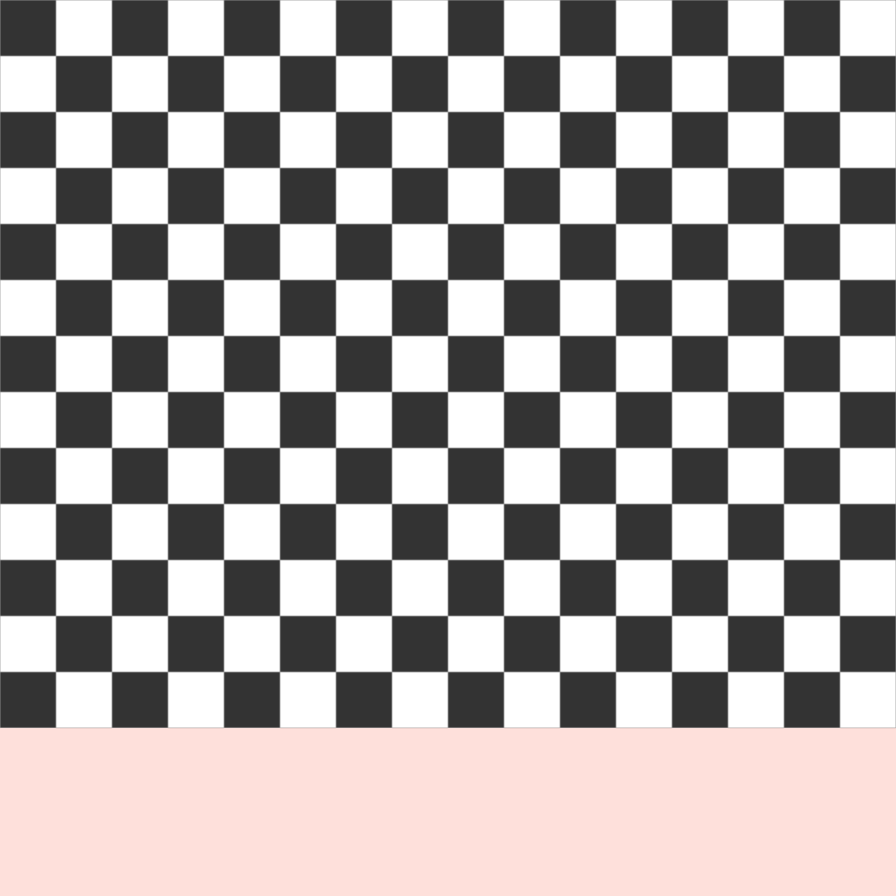
This pattern is drawn by a three.js fragment shader. Its source:

```glsl
varying vec2 vUv;

// Signed triangle wave: positive in even cells, negative in odd, zero on edges
vec2 cellWave(vec2 p) {
  return 0.5 - abs(mod(p + 0.5, 2.0) - 1.0);
}

// 1 on cells with an even index sum, 0 on the others, with softened edges
float checker(vec2 p, float softness) {
  vec2 side = clamp(cellWave(p) / softness, -1.0, 1.0);
  return 0.5 + 0.5 * side.x * side.y;
}

void main() {
  vec3 charcoal = vec3(0.2);
  vec3 white = vec3(1.0);
  vec3 blush = vec3(0.995, 0.88, 0.86);

  // Sixteen cells across the canvas
  vec2 grid = vUv * 16.0;
  float softness = 0.015;
  vec3 color = mix(charcoal, white, checker(grid, softness));

  // Plain band, three cells high, along the bottom
  float band = 1.0 - smoothstep(3.0 - softness, 3.0 + softness, grid.y);
  color = mix(color, blush, band);

  gl_FragColor = vec4(color, 1.0);
}
```
